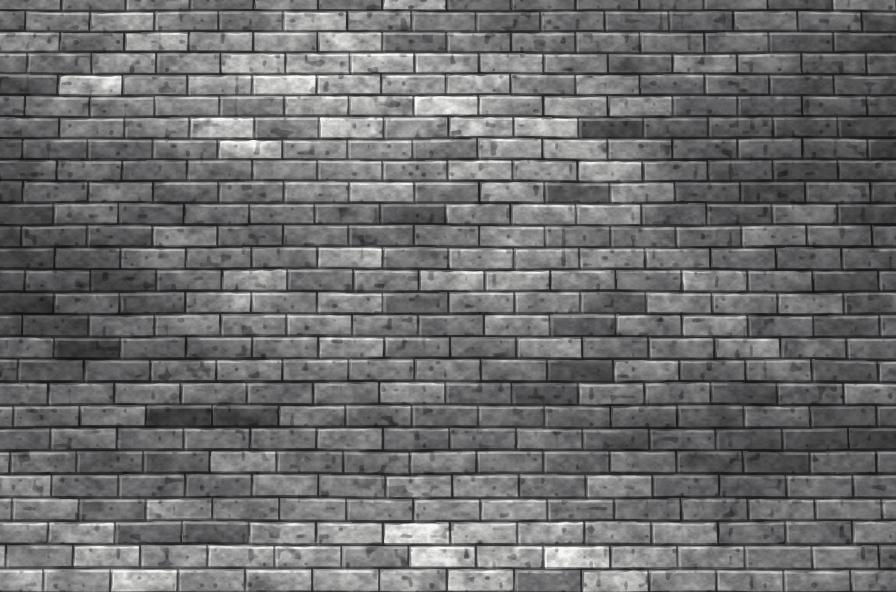
Write a WebGL 1 fragment shader that draws this texture.

```glsl
precision highp float;

uniform vec2 u_resolution;

const float ASPECT = 1.515;      // wall width over height
const float BRICK_LENGTH = 3.0;  // in course heights
const float JOINT = 0.055;       // half joint width, in course heights

float hash(vec2 p) {
  vec3 q = fract(vec3(p.xyx) * 0.1031);
  q += dot(q, q.yzx + 33.33);
  return fract((q.x + q.y) * q.z);
}

float noise(vec2 p) {
  vec2 i = floor(p);
  vec2 f = fract(p);
  f = f * f * (3.0 - 2.0 * f);
  float low = mix(hash(i), hash(i + vec2(1.0, 0.0)), f.x);
  float high = mix(hash(i + vec2(0.0, 1.0)), hash(i + vec2(1.0, 1.0)), f.x);
  return mix(low, high, f.y);
}

float fbm(vec2 p) {
  float sum = 0.0;
  float weight = 0.5;
  for (int i = 0; i < 4; i++) {
    sum += weight * noise(p);
    p = p * 2.03 + 17.3;
    weight *= 0.5;
  }
  return sum / 0.9375;
}

float roundedBox(vec2 p, vec2 halfSize, float radius) {
  vec2 d = abs(p) - halfSize + radius;
  return length(max(d, 0.0)) + min(max(d.x, d.y), 0.0) - radius;
}

float glow(vec2 p, vec2 center, vec2 radius) {
  vec2 d = (p - center) / radius;
  return exp(-dot(d, d));
}

// Soft line of given half width around zero
float band(float d, float halfWidth, float blur) {
  return 1.0 - smoothstep(halfWidth - blur, halfWidth + blur, abs(d));
}

// Running bond; courses grow slightly taller and longer toward the bottom
vec2 wallCoords(vec2 uv) {
  float depth = 1.0 - uv.y;
  float course = 0.438 + 28.41 * depth - 1.909 * depth * depth;
  course += 0.1 * (noise(vec2(uv.x * 9.0, course * 0.7)) - 0.5);
  float row = floor(course);
  float across = (uv.x - 0.5) * mix(13.95, 13.3, depth);
  float shift = 0.5 * mod(row, 2.0) + 0.16 * (hash(vec2(row, 7.0)) - 0.5);
  return vec2(across + shift + 40.0, course);
}

float wallLight(vec2 uv) {
  float light = 0.37;
  light += 0.34 * glow(uv, vec2(0.45, -0.02), vec2(0.48, 0.16));
  light += 0.24 * glow(uv, vec2(0.32, 0.87), vec2(0.32, 0.15));
  light += 0.15 * glow(uv, vec2(0.48, 0.55), vec2(0.30, 0.32));
  light -= 0.07 * glow(uv, vec2(1.0, 0.6), vec2(0.22, 0.45));
  light -= 0.07 * glow(uv, vec2(0.0, 0.58), vec2(0.22, 0.2));
  return light;
}

// Per-brick tone with occasional very dark or pale bricks
float brickTone(vec2 id) {
  float pick = hash(id + 31.7);
  float tone = mix(0.83, 1.21, hash(id));
  tone -= 0.2 * step(0.88, pick);
  return tone + 0.2 * step(pick, 0.07);
}

// Mottling, fine grain and dark pits
float surfaceWear(vec2 p, vec2 id) {
  float mottled = fbm(p * vec2(24.0, 32.0) + hash(id) * 19.0) - 0.5;
  float grain = fbm(p * vec2(95.0, 130.0)) - 0.5;
  float pits = smoothstep(0.76, 0.92, noise(p * 85.0 + 5.0));
  return 1.0 + 0.55 * mottled + 0.5 * grain - 0.3 * pits;
}

void main() {
  vec2 uv = gl_FragCoord.xy / u_resolution;
  vec2 p = uv * vec2(ASPECT, 1.0);
  float blur = max(28.0 / u_resolution.y, 0.03) * 0.7;

  vec2 wall = wallCoords(uv);
  vec2 id = floor(wall);
  vec2 cell = fract(wall);

  // Brick outline with chipped edges
  vec2 local = (cell - 0.5) * vec2(BRICK_LENGTH, 1.0);
  vec2 halfSize = vec2(0.5 * BRICK_LENGTH, 0.5) - JOINT;
  float chips = 0.09 * (noise(p * 70.0) - 0.5);
  float edge = roundedBox(local, halfSize, 0.07) + chips;
  float face = 1.0 - smoothstep(-blur, blur, edge);

  float light = wallLight(uv);
  float wear = surfaceWear(p, id);
  float brick = light * brickTone(id) * wear;
  brick *= 1.06 - 0.14 * cell.y;
  float mortar = light * mix(0.55, 0.95, noise(p * 48.0));
  float shade = mix(mortar, brick, face);

  // Lit upper and left lips, shadowed lower and right joints
  float broken = smoothstep(0.2, 0.65, noise(p * 28.0 + 3.0));
  float fromLeft = cell.x * BRICK_LENGTH;
  float fromRight = (1.0 - cell.x) * BRICK_LENGTH;
  float lip = max(band(cell.y - 0.09, 0.055, blur), 0.6 * band(fromLeft - 0.09, 0.045, blur));
  float shadow = max(band(cell.y - 0.95, 0.065, blur), band(fromRight - 0.04, 0.05, blur));
  shade += lip * mix(0.05, 0.23, broken) * (0.4 + light);
  shade *= 1.0 - shadow * mix(0.6, 0.38, broken);

  // Broad grime, then a faint tint from cool shadows to warm highlights
  shade *= 0.84 + 0.34 * fbm(p * vec2(5.0, 8.0) + 11.0);
  shade = clamp(shade, 0.08, 0.96);
  vec3 tint = mix(vec3(1.005, 0.99, 1.01), vec3(1.0, 1.0, 0.99), smoothstep(0.3, 0.75, shade));
  gl_FragColor = vec4(shade * tint, 1.0);
}
```
